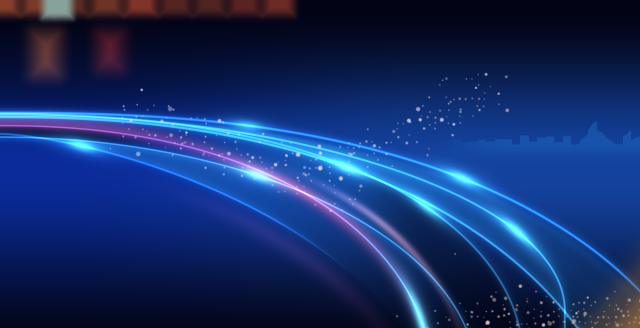
Give the GLSL for this background, as a WebGL 2 fragment shader.

```glsl
#version 300 es
precision highp float;
// Night-blue backdrop with luminous ribbons sweeping to the lower right,
// a faint skyline, blurred lamps and sparkles. Ribbons are superellipse
// arcs; fills lie between the signed distances of two arcs.
uniform vec2 u_resolution;
out vec4 fragColor;

const vec3 NIGHT = vec3(.008, .015, .085);
const vec3 ROYAL = vec3(.075, .26, .62);
const vec3 COBALT = vec3(.04, .17, .6);
const vec3 AZURE = vec3(.12, .46, .8);
const vec3 CYAN = vec3(.25, .72, .95);
const vec3 PINK = vec3(.78, .33, .6);
const vec3 AMBER = vec3(.62, .3, .1);

vec2 hash2(vec2 p) {
  vec3 q = fract(p.xyx * vec3(.1031, .103, .0973));
  q += dot(q, q.yzx + 33.33);
  return fract((q.xx + q.yz) * q.zy);
}

float gradientNoise(vec2 p) {
  vec2 i = floor(p), f = p - i, u = f * f * (3. - 2. * f), e = vec2(1, 0);
  float a = dot(hash2(i) - .5, f), b = dot(hash2(i + e) - .5, f - e);
  float c = dot(hash2(i + e.yx) - .5, f - e.yx), d = dot(hash2(i + 1.) - .5, f - 1.);
  return mix(mix(a, b, u.x), mix(c, d, u.x), u.y);
}

float bell(float x, float width) { return exp(-x * x / (width * width)); }

float fade(float a, float b, float x) { return 1. - smoothstep(a, b, x); }

// Signed distance to an arc (start height, reach, drop, power); positive outside
float arc(vec2 p, float top, float reach, float drop, float power) {
  float x = max(p.x, 1e-4) / reach, y = max((p.y - top) / drop + 1., 0.);
  vec2 slope = vec2(power * pow(x, power - 1.) / reach, 2. * y / drop);
  return (pow(x, power) + y * y - 1.) / max(length(slope), 1e-3);
}

// Coverage between an outer and an inner arc
float band(float outer, float inner) {
  return smoothstep(-.008, .008, -outer) * smoothstep(-.008, .008, inner);
}

// Thin line with a halo and one glint
vec3 strand(float d, float along, float width, float px, vec3 tint) {
  float core = fade(width - px * .5, width + px, abs(d));
  float glint = bell(along, .04) * bell(d, .014) + .4 * bell(along, .09) * bell(d, .03);
  return tint * (.5 * core + .12 * bell(d, .014)) + vec3(.22, .56, .6) * glint;
}

float blob(vec2 p, vec2 centre, vec2 halfSize, float soft) {
  vec2 q = abs(p - centre) - halfSize;
  return fade(-soft, soft, length(max(q, 0.)) + min(max(q.x, q.y), 0.));
}

float segment(vec2 p, vec2 a, vec2 b) {
  vec2 d = b - a;
  return length(p - a - d * clamp(dot(p - a, d) / dot(d, d), 0., 1.));
}

// Two drifting trails and a heap in the lower right
float sparkleDensity(vec2 p) {
  float trail = bell(segment(p, vec2(.42, .64), vec2(1.08, .46)), .065);
  float rise = bell(segment(p, vec2(1.08, .52), vec2(1.48, .74)), .05);
  float heap = smoothstep(1.15, 1.75, p.x) * fade(.02, .14, p.y);
  return max(max(trail, rise) * .5, heap * .85);
}

float sparkles(vec2 p, float cell, float px) {
  vec2 id = floor(p / cell), rnd = hash2(id + 7.), size = hash2(id + 61.);
  float d = length(p - (id + .25 + .5 * rnd) * cell) - cell * mix(.08, .2, size.x * size.x);
  float keep = step(size.y, sparkleDensity((id + .5) * cell));
  return keep * fade(-px, px, d) * (.45 + .5 * rnd.x);
}

vec3 backdrop(vec2 p) {
  float left = fade(.2, 1.3, p.x);
  float light = fade(.5, .98, p.y) * smoothstep(-.08, .48, p.y);
  light *= 1. - .3 * left * smoothstep(.6, .75, p.y);
  return mix(NIGHT, mix(ROYAL, COBALT, left), light);
}

float skyline(vec2 p, float px) {
  float tall = .035 + .065 * bell(p.x - 1.82, .035) + .045 * bell(p.x - 1.95, .03);
  float roof = .545 + tall * (.3 + hash2(vec2(floor(p.x / .026), 3)).x);
  return fade(roof - px, roof + px, p.y) * smoothstep(.5, .57, p.y) * smoothstep(1.3, 1.55, p.x);
}

// Blurred lamps along the top with dim reflections
vec3 cityLights(vec2 p) {
  vec3 c = vec3(0);
  for (float k = 0.; k < 9.; k++) {
    vec2 r = hash2(vec2(k, 19));
    vec3 tint = mix(AMBER, vec3(.5, .12, .06), r.x * .6);
    c += tint * blob(p, vec2(.01 + .105 * k, .99), vec2(.045, .035), .025) * (.45 + .5 * r.y);
  }
  c = mix(c, vec3(.52, .62, .52), blob(p, vec2(.175, .99), vec2(.045), .02));
  c += AMBER * .7 * blob(p, vec2(.14, .835), vec2(.035, .06), .055);
  return c + vec3(.4, .09, .05) * blob(p, vec2(.335, .845), vec2(.03, .05), .055);
}

void main() {
  float px = 1. / u_resolution.y;
  vec2 p = gl_FragCoord.xy * px;
  float x = p.x;
  vec3 c = mix(backdrop(p) + cityLights(p), AZURE, .38 * skyline(p, px));

  // Arcs from the outermost inwards
  float crest = arc(p, .656, 2.194, 1.097, 2.5), hook = arc(p, .653, 1.722, .6, 2.);
  float sweep = arc(p, .643, 1.939, 1.161, 2.3), bend = arc(p, .648, 1.594, .74, 2.4);
  float ember = arc(p, .617, 1.429, .791, 2.4), low = arc(p, .582, 1.454, .74, 2.);
  float rose = arc(p, .617, 1.314, .765, 2.2), hem = arc(p, .592, 1.327, .893, 1.5);

  // Translucent fills
  float silk = 1. + .9 * gradientNoise(vec2(x * 1.5, crest * 45.));
  c = mix(c, AZURE, band(crest + .015, sweep) * silk * (.2 + .5 * bell(x - .95, .45)));
  c = mix(c, NIGHT, .5 * band(bend, low) * smoothstep(1., 1.3, x));
  c = mix(c, AZURE, .5 * band(low, hem) * bell(x - .5, .42));
  c = mix(c, AZURE, .35 * band(sweep, rose) * bell(x - .9, .3));
  c = mix(c, NIGHT, .65 * band(rose, low) * fade(.2, .6, x));
  c = mix(c, PINK, .6 * bell(rose, .024) * bell(x - .92, .32));
  c = mix(c, PINK, .4 * bell(rose - .012, .02) * fade(.3, .8, x));
  c += PINK * .13 * bell(hem + .05, .03) * bell(x - .9, .3);
  c += vec3(.5, .3, .3) * bell(ember, .012) * bell(x - 1.18, .17);

  // Bright lines
  c += strand(crest, x - 1.41, .003, px, AZURE) + strand(hook, x - 1.575, .002, px, CYAN);
  c += strand(sweep, x - 1.06, .0025, px, CYAN) + strand(bend, x - 1.3, .002, px, CYAN) * .8;
  c += strand(low, x - .785, .0015, px, CYAN) + strand(crest, x - .755, .001, px, AZURE) * .6;
  c += strand(rose, x - 1.285, .0015, px, mix(PINK, CYAN, smoothstep(.9, 1.2, x)));
  c += strand(hem, x - .25, .002, px, AZURE) * fade(.75, 1.12, x);

  // Golden corner beam
  float beam = dot(p - vec2(1.71, 0), vec2(.755, -.657));
  float grain = .7 + .7 * gradientNoise(vec2(beam * 30., 2.5));
  c = mix(c, vec3(.6, .43, .24), smoothstep(-.03, .19, beam) * grain);

  // Sparkles at two scales
  vec3 dust = mix(vec3(.85, .82, .92), vec3(.88, .7, .64), smoothstep(1.3, 1.7, x));
  c = mix(c, dust, sparkles(p, .034, px));
  c = mix(c, dust, .8 * sparkles(p + .013, .019, px));
  fragColor = vec4(clamp(c, 0., 1.), 1);
}
```
